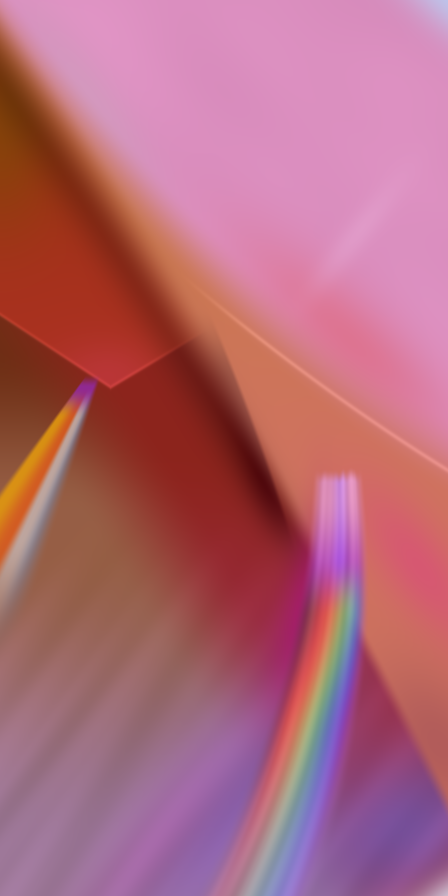
This background is drawn by a WebGL 2 fragment shader. Its source:

```glsl
#version 300 es
precision highp float;

#define PINK vec3(0.86, 0.56, 0.75)
#define SALMON vec3(0.81, 0.45, 0.37)
#define ORANGE vec3(0.79, 0.47, 0.31)
#define DARK_RED vec3(0.55, 0.14, 0.11)
#define RUST vec3(0.61, 0.2, 0.07)
#define BROWN vec3(0.59, 0.37, 0.27)
#define MAUVE vec3(0.62, 0.47, 0.6)
#define VIOLET vec3(0.55, 0.38, 0.71)
#define MAGENTA vec3(0.66, 0.09, 0.46)
#define STREAK_GAIN 0.13

uniform vec2 u_resolution;
out vec4 outColor;

vec2 hashGradient(vec2 cell) {
  vec2 h = cell * mat2(127.1, 311.7, 269.5, 183.3);
  return 2.0 * fract(sin(h) * 43758.5) - 1.0;
}

float gradientNoise(vec2 p) {
  vec2 i = floor(p), f = fract(p), w = f * f * (3.0 - 2.0 * f), e = vec2(0, 1);
  float a = dot(hashGradient(i), f);
  float b = dot(hashGradient(i + e.yx), f - e.yx);
  float c = dot(hashGradient(i + e), f - e);
  float d = dot(hashGradient(i + 1.0), f - 1.0);
  return mix(mix(a, b, w.x), mix(c, d, w.x), w.y);
}

// Smooth step that may run in either direction
float ramp(float a, float b, float x) {
  float t = clamp((x - a) / (b - a), 0.0, 1.0);
  return t * t * (3.0 - 2.0 * t);
}

float bump(float x, float width) {
  return exp(-x * x / (width * width));
}

// Soft rotated ellipse of colour
void glow(inout vec3 c, vec2 p, vec3 tint, float gain, vec2 centre, vec2 radius, float angle) {
  float co = cos(angle), si = sin(angle);
  vec2 d = mat2(co, -si, si, co) * (p - centre) / radius;
  c = mix(c, tint, gain * exp(-dot(d, d)));
}

// Red to violet across t = 0..1
vec3 spectrum(float t) {
  vec3 d = (t - vec3(0.24, 0.52, 0.82)) / vec3(0.3, 0.25, 0.32);
  vec3 c = vec3(0.28, 0.22, 0.22) + vec3(0.66, 0.54, 0.62) * exp(-d * d);
  c.r += 0.35 * bump(t - 1.0, 0.2);
  return c;
}

// Veils above the main diagonal
vec3 upperVeils(vec2 p) {
  float above = 0.65 * (0.06 + 1.35 * p.x - 0.38 * p.x * p.x - p.y);
  vec3 c = mix(ORANGE, SALMON, ramp(0.4, 1.1, p.y));
  glow(c, p, vec3(0.85, 0.31, 0.47), 0.75, vec2(0.94, 1.27), vec2(0.22, 0.08), 0.95);
  glow(c, p, vec3(0.62, 0.3, 0.34), 0.6, vec2(0.98, 1.66), vec2(0.2, 0.12), 1.0);
  vec3 pink = PINK + 0.035 * gradientNoise(vec2(2.0 * (p.x + p.y), 4.0 * (p.y - p.x)));
  glow(pink, p, vec3(0.81, 0.62, 0.74), 0.6, vec2(0.2, 0.22), vec2(0.25, 0.06), 0.95);
  glow(pink, p, vec3(0.87, 0.42, 0.51), 0.75, vec2(0.78, 0.76), vec2(0.3, 0.09), 0.75);
  glow(pink, p, vec3(0.74, 0.77, 0.92), 1.0, vec2(1.02, 0), vec2(0.2, 0.07), 0.7);
  glow(pink, p, vec3(0.9, 0.65, 0.82), 0.5, vec2(0.8, 0.52), vec2(0.15, 0.03), -0.9);
  c = mix(c, pink, ramp(-0.05, 0.07, above));
  // Fine pale crease
  float crease = p.y - (0.24 + p.x - 0.19 * p.x * p.x);
  return c + 0.09 * bump(crease, 0.006) * ramp(0.38, 0.6, p.x);
}

// Dark facets and the blurred light beneath them
vec3 lowerFacets(vec2 p) {
  float x = p.x - 0.247;
  float below = p.y - 0.865 + max(-0.66 * x, 0.6 * x);
  vec3 facet = mix(RUST, vec3(0.66, 0.19, 0.12), ramp(0.2, 0.75, p.y));
  glow(facet, p, vec3(0.53, 0.26, 0.04), 1.0, vec2(0, 0.27), vec2(0.12, 0.22), 0.0);
  glow(facet, p, vec3(0.76, 0.22, 0.26), 0.65, vec2(0.24, 0.84), vec2(0.13, 0.08), 0.0);
  vec3 shade = mix(DARK_RED, vec3(0.61, 0.17, 0.24), ramp(1.0, 1.45, p.y));
  vec3 haze = mix(vec3(0.43, 0.18, 0.08), BROWN, ramp(0.78, 1.15, p.y));
  haze = mix(haze, MAUVE, ramp(1.2, 1.9, p.y));
  shade = mix(shade, haze, ramp(-0.16, 0.32, p.y - 0.9 - 1.7 * (p.x - 0.22)));
  vec3 c = mix(facet, shade, ramp(-0.004, 0.006, below));
  c += vec3(0.1, 0.05, 0.05) * bump(below, 0.005) * ramp(0.5, 0.3, p.x);
  // Violet wash with streaks swept towards the lower left
  glow(c, p, VIOLET, 0.85, vec2(0.53, 1.8), vec2(0.36, 0.15), -0.95);
  glow(c, p, vec3(0.65, 0.36, 0.61), 0.55, vec2(0.35, 1.88), vec2(0.3, 0.07), -0.9);
  glow(c, p, vec3(0.48, 0.35, 0.68), 0.9, vec2(0.9, 1.85), vec2(0.26, 0.17), -0.5);
  float streak = gradientNoise(vec2(13.0 * p.x + 9.1 * p.y, 1.5 * p.y));
  return c + STREAK_GAIN * streak * vec3(0.8, 0.6, 1) * ramp(1.1, 1.7, p.y);
}

vec3 leftBeam(vec3 c, vec2 p) {
  float along = p.y - 0.845;
  float u = (p.x - 0.205 + 0.53 * along) / (0.018 + 0.2 * max(along, 0.0));
  vec3 light = mix(vec3(0.88, 0.59, 0.06), vec3(0.85, 0.36, 0.12), ramp(-0.7, 0.05, u));
  light = mix(light, vec3(0.76, 0.68, 0.66), ramp(0.05, 0.35, u));
  light = mix(light, vec3(0.48, 0.52, 0.63), ramp(0.4, 0.85, u));
  light = mix(vec3(0.57, 0.16, 0.62), light, ramp(0.02, 0.09, along));
  float mask = ramp(-1.1, -0.8, u) * ramp(1.1, 0.55, u);
  return mix(c, light, 0.9 * mask * ramp(-0.01, 0.02, along) * ramp(0.65, 0.35, along));
}

vec3 rightBeam(vec3 c, vec2 p) {
  float bend = max(p.y - 1.15, 0.0), along = p.y - 1.055;
  float u = (p.x - 0.755 + 0.26 * bend * bend) / (0.047 + 0.07 * max(along, 0.0));
  c = mix(c, MAGENTA, 0.75 * bump(u + 0.9, 0.8) * bump(p.y - 1.37, 0.2));
  float ray = gradientNoise(vec2(u * 4.0, p.y * 1.6));
  vec3 haze = mix(PINK, vec3(0.7, 0.3, 0.76), ramp(0.05, 0.24, along));
  haze += 0.16 * ray + vec3(-0.05, 0, 0.18) * bump(u - 0.1, 0.3);
  // The spectrum slides left as the beam opens
  float t = 0.5 * u + 0.52 - 0.22 * ramp(1.65, 1.3, p.y);
  vec3 rainbow = mix(spectrum(t), vec3(0.6, 0.55, 0.78), 0.12 + 0.5 * ramp(1.55, 2.0, p.y));
  vec3 light = mix(haze, rainbow + 0.12 * ray, ramp(1.24, 1.38, p.y));
  float mask = ramp(-1.2, -0.65, u) * ramp(1.2, 0.7, u);
  return mix(c, light, 0.88 * mask * ramp(-0.008, 0.025, along + 0.012 * ray));
}

void main() {
  // Canvas units: x runs 0..1, y runs 0..2 downwards
  vec2 p = vec2(0, 2) + gl_FragCoord.xy / u_resolution * vec2(1, -2);
  // Main diagonal, crisper towards the bottom
  float diagonal = 0.52 * (p.y - 0.1 - 1.4 * p.x - 0.3 * p.x * p.x);
  float blur = mix(0.05, 0.02, ramp(0.6, 1.4, p.y));
  vec3 c = mix(upperVeils(p), lowerFacets(p), ramp(-blur, blur, diagonal));
  c *= 1.0 - 0.2 * bump(diagonal - 0.035, 0.05) * ramp(1.4, 1.1, p.y);
  // Curved inner fold
  float y = p.y - 0.72, fold = p.x - 0.47 - 0.42 * y + 0.12 * y * y;
  float span = ramp(0.68, 0.85, p.y) * ramp(1.25, 1.05, p.y);
  c -= vec3(0.16, 0.1, 0.06) * span * bump(min(fold, 0.0), 0.05) * ramp(0.012, 0.0, fold);
  c = rightBeam(leftBeam(c, p), p);
  // Pale corner
  glow(c, p, vec3(0.82, 0.78, 0.84), 1.0, vec2(1.03, 2), vec2(0.16, 0.055), -0.5);
  outColor = vec4(clamp(c, 0.0, 1.0), 1);
}
```
